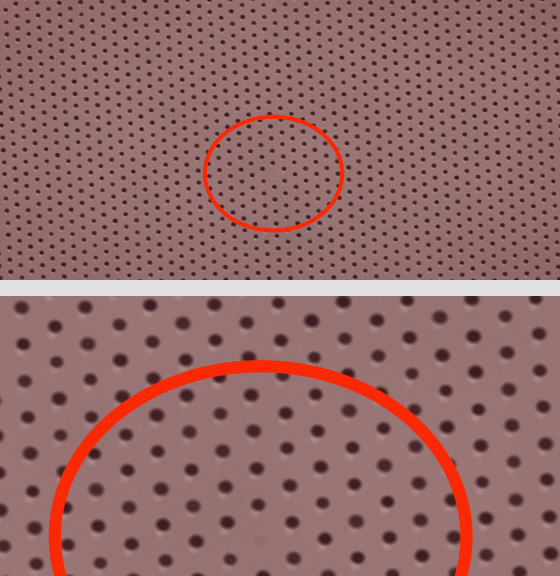
Top: the whole. Bottom: its middle third, enlarged.
Write a Shadertoy shader that draws this texture.

```glsl
// Perforated mauve sheet with a staggered, slightly tilted lattice of soft dark holes,
// one of them filled in and circled by a red ellipse. Cells come from rounding
// skewed coordinates; hashes vary the holes and gradient noise mottles the sheet.

const vec3 SHEET = vec3(0.585, 0.445, 0.445);
const vec3 HOLE = vec3(0.23, 0.105, 0.12);
const vec3 GLINT = vec3(0.72, 0.59, 0.59);
const vec3 RED = vec3(0.98, 0.16, 0.02);

const vec2 RING_CENTER = vec2(0.977, 0.380);
const vec2 RING_RADII = vec2(0.245, 0.203);
const float RING_HALF_WIDTH = 0.0073;

const vec2 FILLED_HOLE = vec2(0.977, 0.375);
const vec2 PITCH = vec2(0.0384, 0.0435);   // column and row spacing
const vec2 SKEW = vec2(0.06, -0.02);       // column lean and row slope

vec2 hash22(vec2 p) {
    vec3 q = fract(p.xyx * vec3(0.1031, 0.1030, 0.0973));
    q += dot(q, q.yzx + 33.33);
    return fract((q.xx + q.yz) * q.zy);
}

float cornerGradient(vec2 corner, vec2 offset) {
    float angle = 6.28318 * hash22(corner).x;
    return dot(vec2(cos(angle), sin(angle)), offset);
}

float gradientNoise(vec2 p) {
    vec2 i = floor(p), f = p - i;
    vec2 u = f * f * f * (f * (f * 6.0 - 15.0) + 10.0);
    vec2 e = vec2(0.0, 1.0);
    float low = mix(cornerGradient(i, f), cornerGradient(i + e.yx, f - e.yx), u.x);
    float high = mix(cornerGradient(i + e, f - e), cornerGradient(i + 1.0, f - 1.0), u.x);
    return mix(low, high, u.y);
}

// Approximate signed distance to an axis-aligned ellipse
float ellipseDistance(vec2 p, vec2 radii) {
    float k = length(p / radii);
    return k * (k - 1.0) / max(length(p / (radii * radii)), 1e-4);
}

float softDisc(vec2 p, float inner, float outer, float pixel) {
    return 1.0 - smoothstep(inner, max(outer, inner + pixel), length(p));
}

// Nearest staggered cell: xy is the offset from its centre, zw its index
vec4 staggeredCell(vec2 p, vec2 pitch, vec2 skew) {
    vec2 grid = (p + skew * p.yx) / pitch;
    float column = floor(grid.x + 0.5);
    float shift = 0.5 * mod(column, 2.0);
    float row = floor(grid.y - shift + 0.5);
    return vec4((grid - vec2(column, row + shift)) * pitch, column, row);
}

// Base tone with broad blotches, fine grain and darker corners
vec3 sheetColor(vec2 p, float aspect) {
    float blotch = gradientNoise(p * 3.5 + 7.0) + 0.5 * gradientNoise(p * 9.0);
    float grain = gradientNoise(p * 110.0);
    vec2 fromCenter = vec2(p.x / aspect, p.y) - 0.5;
    float shade = 0.02 + 0.035 * blotch + 0.025 * grain - 0.10 * dot(fromCenter, fromCenter);
    float warmth = smoothstep(0.5, 1.0, length(fromCenter * 1.4));
    return SHEET * (1.0 + shade) + warmth * vec3(0.0, -0.03, -0.025);
}

// Pale lower lip first, then the dark opening over it
vec3 addHole(vec3 color, vec2 p, vec2 random, float strength, float pixel) {
    float size = mix(0.92, 1.08, random.x);
    float glint = softDisc(p - vec2(-0.004, -0.009), 0.001, 0.0085, pixel);
    color = mix(color, GLINT, 0.65 * glint * strength * mix(0.6, 1.0, random.y));
    float opening = softDisc(p * vec2(0.94, 1.06), 0.0040 * size, 0.0112 * size, pixel);
    return mix(color, HOLE, opening * strength * mix(0.85, 1.0, random.y));
}

void mainImage(out vec4 fragColor, in vec2 fragCoord) {
    float pixel = 1.0 / iResolution.y;
    vec2 p = fragCoord * pixel;
    vec3 color = sheetColor(p, iResolution.x / iResolution.y);

    // Holes with slight jitter; the one at index zero is almost gone
    vec4 cell = staggeredCell(p - FILLED_HOLE, PITCH, SKEW);
    vec2 random = hash22(cell.zw + 120.0);
    vec2 jitter = (hash22(cell.zw + 260.0) - 0.5) * 0.0022;
    float strength = dot(cell.zw, cell.zw) < 0.5 ? 0.07 : 1.0;
    color = addHole(color, cell.xy - jitter, random, strength, pixel);

    // Red ellipse around the filled hole
    float ring = abs(ellipseDistance(p - RING_CENTER, RING_RADII)) - RING_HALF_WIDTH;
    color = mix(color, RED, 1.0 - smoothstep(-0.75 * pixel, 0.75 * pixel, ring));

    fragColor = vec4(color, 1.0);
}
```
